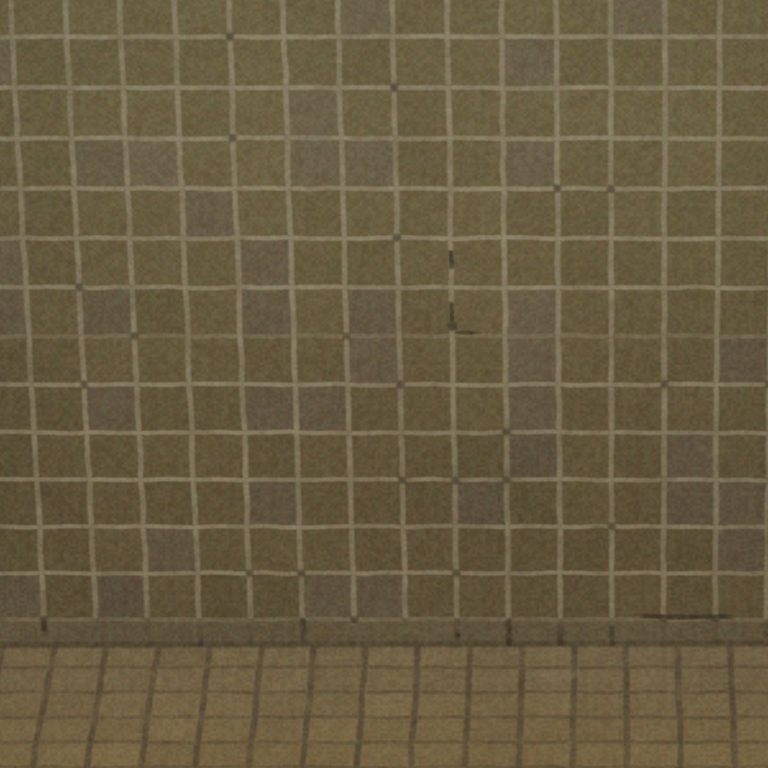
A WebGL 2 fragment shader for this texture:

```glsl
#version 300 es
precision highp float;
// Worn olive wall tiles with pale grout above a strip of tan floor tiles with dark grout.
uniform vec2 u_resolution;
out vec4 fragColor;

float hash(vec2 p) {
  return fract(sin(dot(p, vec2(127.1, 311.7))) * 43758.5453);
}

float noise(vec2 p) {
  vec2 i = floor(p), f = fract(p);
  f = f * f * (3.0 - 2.0 * f);
  return mix(mix(hash(i), hash(i + vec2(1, 0)), f.x),
             mix(hash(i + vec2(0, 1)), hash(i + vec2(1, 1)), f.x), f.y);
}

// Distance to the nearest whole number, scaled back to canvas units
float lineDistance(float cell, float spacing) {
  return abs(fract(cell + 0.5) - 0.5) * spacing;
}

// Soft line: 1 at its centre, 0 beyond the half width
float line(float dist, float halfWidth) {
  return 1.0 - smoothstep(halfWidth * 0.3, halfWidth * 1.4, dist);
}

// Soft elliptical blot
float blot(vec2 p, vec2 centre, vec2 radius) {
  return 1.0 - smoothstep(0.4, 1.3, length((p - centre) / radius));
}

// p runs right and down from the top left corner
vec3 wall(vec2 p) {
  // Columns lean and rows shorten with perspective
  float spacing = 0.0711 - 0.0049 * p.y;
  float column = (p.x - 0.013 - 0.0558 * p.y) / spacing;
  float row = (0.0668 - sqrt(0.004462 - 0.0012 * (p.y - 0.048))) / 0.0006;
  float nearColumn = floor(column + 0.5), nearRow = floor(row + 0.5);
  float skirting = smoothstep(0.803, 0.809, p.y);

  // Tiles, darker towards the floor, each slightly different
  vec3 tile = mix(vec3(0.425, 0.382, 0.265), vec3(0.36, 0.31, 0.212), smoothstep(0.0, 0.75, p.y));
  vec2 id = floor(vec2(column, row));
  tile *= 0.975 + 0.05 * hash(id);
  tile.b += 0.025 * step(0.8, hash(id + 31.0));
  tile = mix(tile, vec3(0.375, 0.325, 0.235), skirting);

  // Grout, uneven in strength and dim along a few joints
  float wear = 0.7 + 0.4 * noise(p * 45.0);
  float across = line(lineDistance(row, 0.0645), 0.0035) * wear;
  across *= mix(1.0, 0.5, step(abs(nearRow - 6.0), 0.1) + step(11.9, nearRow));
  float down = line(lineDistance(column, spacing), 0.0042) * wear;
  down *= mix(0.9, 0.2, skirting);
  vec3 grout = mix(vec3(0.55, 0.51, 0.415), vec3(0.485, 0.435, 0.335), p.y);
  vec3 color = mix(tile, grout, clamp(max(across, down), 0.0, 1.0));

  // Broken joint near the centre
  float joint = line(lineDistance(column, spacing), 0.004) * step(abs(nearColumn - 8.0), 0.1);
  float crack = joint * smoothstep(0.32, 0.33, p.y) * (1.0 - smoothstep(0.425, 0.435, p.y))
              * smoothstep(0.45, 0.6, noise(vec2(3.0, p.y * 75.0)));
  crack = max(crack, blot(p, vec2(0.589, 0.425), vec2(0.007, 0.008)));
  crack = max(crack, 0.8 * blot(p, vec2(0.608, 0.434), vec2(0.017, 0.003)));

  // Dirt at scattered crossings and along the skirting
  float crossing = length(vec2(lineDistance(column, spacing), lineDistance(row, 0.0645)));
  float dirt = 0.7 * line(crossing, 0.006) * step(0.93 - 0.012 * nearRow, hash(vec2(nearColumn, nearRow) + 9.0));
  float seam = line(lineDistance(column, spacing), 0.0045) * skirting;
  dirt = max(dirt, seam * (0.25 + 0.65 * hash(vec2(nearColumn, 5.0))) * noise(p * vec2(40, 110)) * 1.4);
  float ledge = line(abs(p.y - 0.803), 0.0035) * smoothstep(0.76, 0.8, p.x);
  dirt = max(dirt, ledge * smoothstep(0.35, 0.65, noise(p * vec2(35, 20))));
  return mix(color, vec3(0.235, 0.195, 0.145), clamp(max(crack, dirt), 0.0, 1.0) * 0.8);
}

vec3 floorTiles(vec2 p) {
  float depth = p.y - 0.846;
  float spacing = 0.0677 + 0.0173 * depth;
  float column = (p.x - 0.0703 + 0.182 * depth) / spacing;
  float row = (p.y - 0.8685) / 0.0326;
  vec3 tile = mix(vec3(0.445, 0.385, 0.275), vec3(0.465, 0.395, 0.265), depth / 0.15);
  tile *= 0.97 + 0.06 * hash(floor(vec2(column, row)) + 70.0);

  // Joints, heavier down than across
  float wear = 0.55 + 0.45 * noise(p * 50.0);
  float across = 0.6 * line(lineDistance(row, 0.0326), 0.0028);
  float down = 0.95 * line(lineDistance(column, spacing), 0.0048);
  vec3 color = mix(tile, vec3(0.33, 0.28, 0.205), max(across, down) * wear);

  // Pale scuff
  float scuff = blot(p, vec2(0.73, 0.878), vec2(0.03, 0.009)) * noise(p * 90.0);
  return mix(color, vec3(0.53, 0.47, 0.37), 0.6 * scuff);
}

void main() {
  vec2 uv = gl_FragCoord.xy / u_resolution;
  vec2 p = vec2(uv.x, 1.0 - uv.y);
  vec2 wobble = 0.0022 * (vec2(noise(p * 32.0), noise(p * 32.0 + 50.0)) - 0.5);

  // Wall meets floor at a soft dark edge
  float edge = 0.843 - 0.002 * p.x;
  vec3 color = mix(wall(p + wobble), floorTiles(p + wobble), smoothstep(-0.003, 0.003, p.y - edge));
  color *= 1.0 - 0.14 * line(abs(p.y - edge + 0.003), 0.005);

  // Uneven light and fine coloured grain
  color *= 0.975 + 0.05 * noise(p * 6.0);
  color *= 1.02 - 0.12 * dot(p - 0.5, p - 0.5);
  float grain = noise(p * 300.0) + 0.6 * noise(p * 140.0 + 20.0) - 0.8;
  vec3 tint = vec3(noise(p * 210.0 + 7.0), noise(p * 210.0 + 90.0), noise(p * 210.0 + 170.0)) - 0.5;
  fragColor = vec4(color + 0.045 * grain + 0.03 * tint, 1.0);
}
```
